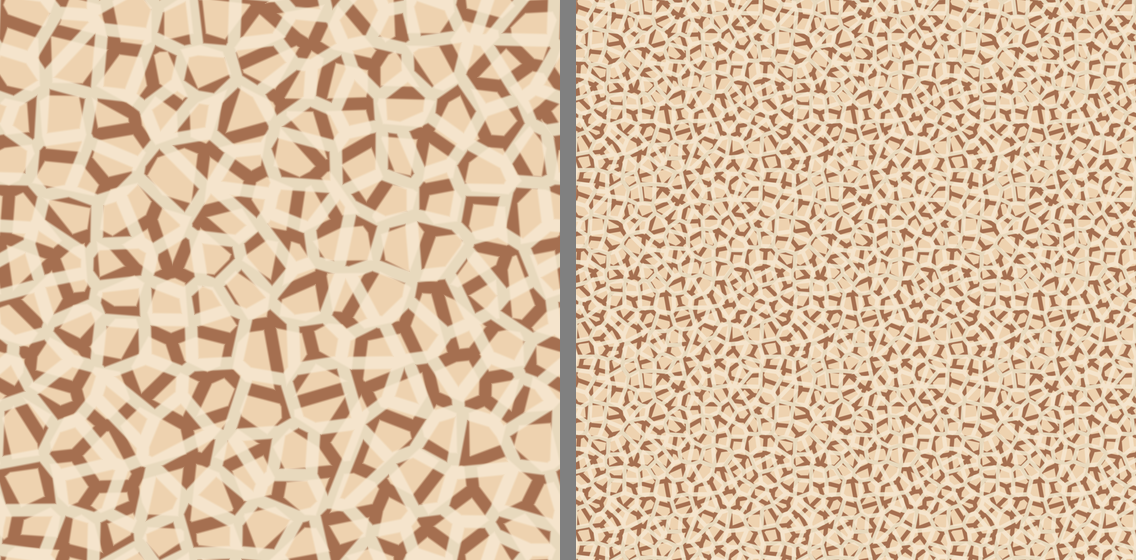
Left, the tile; right, the same tile 3 across and 3 down.
Reproduce this pattern procedurally as a Shadertoy shader.

```glsl
// Two independent Voronoi mosaics laid over each other on a brown ground:
// one gives separate peach stones, the other a net of beige bands.
// Where a band crosses a stone the colour lightens to cream. Tiles seamlessly.

const float CELLS      = 12.0;    // cells per side of the canvas, whole number
const float STONE_GAP  = 0.0225;  // width of the gap between stones
const float BAND_WIDTH = 0.0228;  // width of the net's bands
const float SOFTNESS   = 0.0026;  // half width of the soft edges
const float JITTER     = 0.96;    // irregularity of the sites, 0 to 1
const float STONE_SEED = 3.7;
const float BAND_SEED  = 41.3;

const vec3 GROUND = vec3(0.648, 0.434, 0.312);
const vec3 STONE  = vec3(0.935, 0.825, 0.685);
const vec3 BAND   = vec3(0.910, 0.850, 0.740);
const vec3 CREAM  = vec3(0.960, 0.895, 0.800);

vec2 hash2(vec2 p, float seed) {
    vec2 k = vec2(dot(p, vec2(127.1, 311.7)), dot(p, vec2(269.5, 183.3)));
    return fract(sin(k + seed) * 43758.5453);
}

// Site of a lattice cell, wrapped so that opposite sides agree
vec2 site(vec2 cell, float seed) {
    return 0.5 + JITTER * (hash2(mod(cell, CELLS), seed) - 0.5);
}

// Distance to the nearest Voronoi border, in units of the canvas
float borderDistance(vec2 uv, float seed) {
    vec2 p = uv * CELLS;
    vec2 base = floor(p);
    vec2 local = p - base;

    // Nearest site
    vec2 nearest = vec2(0.0);
    float best = 1e3;
    for (int y = -2; y <= 2; y++)
    for (int x = -2; x <= 2; x++) {
        vec2 offset = vec2(x, y);
        vec2 toSite = offset + site(base + offset, seed) - local;
        float d = dot(toSite, toSite);
        if (d < best) {
            best = d;
            nearest = toSite;
        }
    }

    // Nearest bisector between that site and its neighbours
    float border = 1e3;
    for (int y = -2; y <= 2; y++)
    for (int x = -2; x <= 2; x++) {
        vec2 offset = vec2(x, y);
        vec2 toSite = offset + site(base + offset, seed) - local;
        vec2 across = toSite - nearest;
        if (dot(across, across) > 1e-5) {
            border = min(border, dot(0.5 * (toSite + nearest), normalize(across)));
        }
    }
    return border / CELLS;
}

// Soft step: 0 within half the width of a border, 1 inside the cell
float cellMask(vec2 uv, float seed, float width) {
    float d = borderDistance(uv, seed) - 0.5 * width;
    return smoothstep(-SOFTNESS, SOFTNESS, d);
}

void mainImage(out vec4 fragColor, in vec2 fragCoord) {
    vec2 uv = fragCoord / iResolution.xy;

    float stone = cellMask(uv, STONE_SEED, STONE_GAP);
    float band = 1.0 - cellMask(uv, BAND_SEED, BAND_WIDTH);

    vec3 below = mix(GROUND, STONE, stone);
    vec3 above = mix(BAND, CREAM, stone);
    fragColor = vec4(mix(below, above, band), 1.0);
}
```
